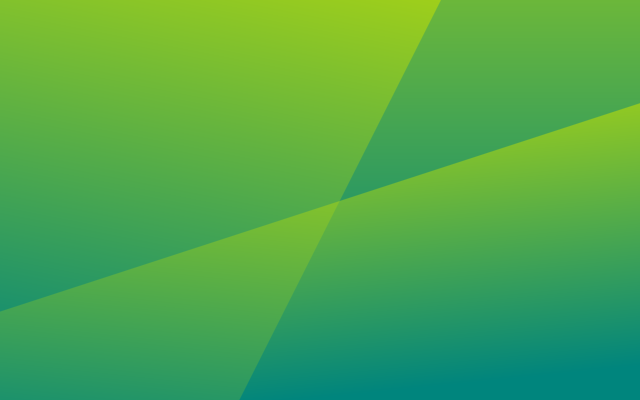
This background is drawn by a Shadertoy shader. Its source:

```glsl
// Two straight creases cross and split the canvas into four flat facets.
// Each facet has its own linear gradient, read as a position on one shared
// teal-to-lime ramp; the creases are blended by their signed distance.

const vec3 TEAL = vec3(0.000, 0.520, 0.490);
const vec3 LIME = vec3(0.620, 0.811, 0.105);

// End points of the creases, in fractions of the canvas
const vec2 STEEP_BOTTOM  = vec2(0.374, 0.000);
const vec2 STEEP_TOP     = vec2(0.689, 1.000);
const vec2 SHALLOW_LEFT  = vec2(0.000, 0.221);
const vec2 SHALLOW_RIGHT = vec2(1.000, 0.742);

// Facet gradients: change across x, change across y, value at the origin
const vec3 UPPER_LEFT  = vec3( 0.262, 0.835, -0.015);
const vec3 UPPER_RIGHT = vec3( 0.000, 0.797, -0.117);
const vec3 LOWER_LEFT  = vec3( 0.192, 1.104,  0.176);
const vec3 LOWER_RIGHT = vec3(-0.223, 1.392,  0.105);

// Smooth coverage of the area to the left of the line from a to b
float leftOf(vec2 uv, vec2 a, vec2 b) {
    vec2 along = normalize((b - a) * iResolution.xy);
    vec2 offset = (uv - a) * iResolution.xy;
    float dist = along.x * offset.y - along.y * offset.x;
    return smoothstep(-0.75, 0.75, dist);
}

// Colour of a facet from its linear gradient
vec3 facet(vec2 uv, vec3 gradient) {
    float t = dot(gradient, vec3(uv, 1.0));
    return mix(TEAL, LIME, clamp(t, 0.0, 1.0));
}

void mainImage(out vec4 fragColor, in vec2 fragCoord) {
    vec2 uv = fragCoord / iResolution.xy;

    float left  = leftOf(uv, STEEP_BOTTOM, STEEP_TOP);
    float above = leftOf(uv, SHALLOW_LEFT, SHALLOW_RIGHT);

    // Join the facets across the steep crease, then the shallow one
    vec3 upper = mix(facet(uv, UPPER_RIGHT), facet(uv, UPPER_LEFT), left);
    vec3 lower = mix(facet(uv, LOWER_RIGHT), facet(uv, LOWER_LEFT), left);

    fragColor = vec4(mix(lower, upper, above), 1.0);
}
```
